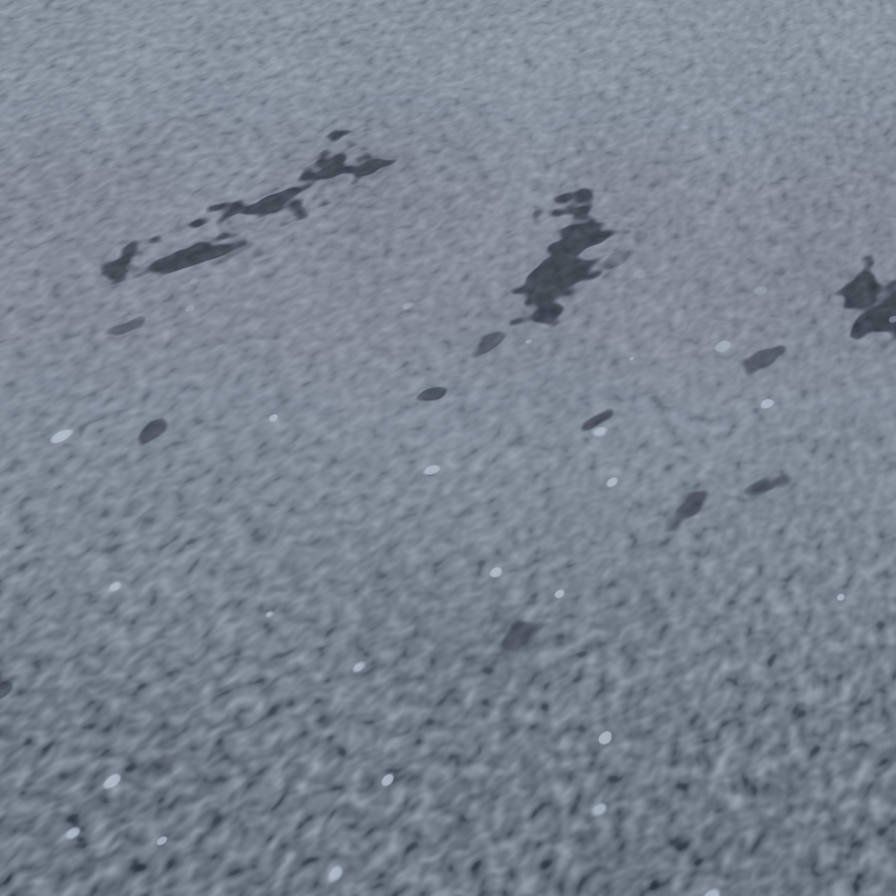
A WebGL 2 fragment shader for this texture:

```glsl
#version 300 es
precision highp float;
// Weathered blue-grey asphalt seen at a slant, with damp stains, dark spots and pale chips.

uniform vec2 u_resolution;
out vec4 fragColor;

const float HORIZON = 2.6;             // height of the vanishing line
const float MID_DEPTH = 2.1;           // depth at which one ground unit is one canvas
const vec2 GRAIN_FREQ = vec2(50.0, 92.0);
const float GRAIN_TILT = 0.45;
const float STEEP_TILT = 1.05;
const float NEAR_CONTRAST = 0.27;
const float FAR_CONTRAST = 0.12;
const float NEAR_SHADE = 0.422;
const float FAR_SHADE = 0.532;
const vec3 BLUE_CAST = vec3(0.0, 0.042, 0.093);
const vec3 WARM_TINT = vec3(0.008, -0.014, -0.012);
const vec3 STAIN_COLOR = vec3(0.245, 0.268, 0.31);
const vec3 CHIP_COLOR = vec3(0.73, 0.78, 0.83);
const float SPOT_CELLS = 11.0;
const float SPOT_CHANCE = 0.24;
const float CHIP_CELLS = 26.0;
const float CHIP_CHANCE = 0.05;

float hash(vec2 p) {
  vec3 q = fract(p.xyx * 0.1031);
  q += dot(q, q.yzx + 33.33);
  return fract((q.x + q.y) * q.z);
}

vec2 hash2(vec2 p) {
  return vec2(hash(p), hash(p + 57.3));
}

vec2 rotate(vec2 p, float angle) {
  float c = cos(angle), s = sin(angle);
  return vec2(c * p.x + s * p.y, c * p.y - s * p.x);
}

float cornerSlope(vec2 cell, vec2 offset) {
  float angle = 6.2832 * hash(cell);
  return dot(vec2(cos(angle), sin(angle)), offset);
}

// Gradient noise, about -0.7 to 0.7
float noise(vec2 p) {
  vec2 i = floor(p), f = fract(p);
  vec2 u = f * f * f * (f * (f * 6.0 - 15.0) + 10.0);
  vec2 e = vec2(1.0, 0.0);
  float low = mix(cornerSlope(i, f), cornerSlope(i + e, f - e), u.x);
  float high = mix(cornerSlope(i + e.yx, f - e.yx), cornerSlope(i + 1.0, f - 1.0), u.x);
  return mix(low, high, u.y);
}

// Slanted grains, steeper towards the right
float grain(vec2 ground, float side) {
  vec2 bend = 0.005 * vec2(noise(ground * 45.0), noise(ground * 45.0 + 19.0));
  vec2 slanted = rotate(ground + bend, GRAIN_TILT) * GRAIN_FREQ;
  vec2 steep = rotate(ground - bend, STEEP_TILT) * GRAIN_FREQ;
  float coarse = noise(slanted) * mix(1.0, 0.7, side) + noise(steep + 31.0) * mix(0.35, 0.75, side);
  return coarse + 0.45 * noise(slanted * 1.9 + 7.0);
}

// Three large stains on a falling line: one long streak, then rounder patches
float stains(vec2 uv, vec2 ground) {
  vec2 slanted = rotate(ground, GRAIN_TILT);
  float ragged = 0.05 * noise(slanted * vec2(13.0, 32.0)) + 0.03 * noise(slanted * vec2(38.0, 70.0));
  float cover = 0.0;
  for (int i = 0; i < 3; i++) {
    float k = float(i);
    vec2 center = vec2(0.27 + 0.36 * k, 0.755 - 0.045 * k);
    vec2 q = rotate(uv - center, GRAIN_TILT + 0.6 * sin(1.9 * k));
    float halfLength = 0.145 / (1.0 + 3.2 * k);
    q.x -= clamp(q.x, -halfLength, halfLength);
    float edge = length(q) - mix(0.011, 0.03, min(k, 1.0)) + ragged;
    cover = max(cover, smoothstep(0.007, -0.009, edge));
  }
  return cover;
}

// Scattered ellipses: x holds dark spots, y holds pale chips
float scatter(vec2 p, float chance, vec2 radius, float seed, float wobble) {
  vec2 home = floor(p);
  float cover = 0.0;
  for (int y = -1; y <= 1; y++) {
    for (int x = -1; x <= 1; x++) {
      vec2 cell = home + vec2(x, y);
      vec2 q = rotate(p - cell - hash2(cell + seed), GRAIN_TILT);
      float size = mix(0.55, 1.15, hash(cell + seed + 11.0));
      float edge = length(q / (radius * size)) - 1.0 + wobble;
      cover = max(cover, step(hash(cell + seed + 23.0), chance) * smoothstep(0.3, -0.35, edge));
    }
  }
  return cover;
}

void main() {
  vec2 uv = gl_FragCoord.xy / u_resolution;
  float depth = MID_DEPTH / (HORIZON - uv.y);
  vec2 ground = vec2((uv.x - 0.5) * depth, MID_DEPTH * depth);

  // Broad light and grain
  float distant = smoothstep(0.0, 0.75, uv.y);
  float mottle = noise(ground * 5.0) + 0.6 * noise(ground * 14.0 + 3.0);
  float relief = grain(ground, smoothstep(0.2, 1.0, uv.x));
  float shade = mix(NEAR_SHADE, FAR_SHADE, distant) + 0.025 * mottle;
  shade += relief * mix(NEAR_CONTRAST, FAR_CONTRAST, smoothstep(0.0, 0.6, uv.y)) * 0.75;
  shade -= 0.07 * smoothstep(0.3, 0.7, -relief) * (1.0 - 0.6 * distant);
  vec3 color = shade + BLUE_CAST;

  // Brownish worn band around the stains
  float band = smoothstep(0.22, 0.03, abs(uv.y - 0.71 + 0.06 * mottle));
  color += band * (WARM_TINT - 0.022);

  // Damp marks and chips
  float wobble = 1.3 * noise(rotate(ground, GRAIN_TILT) * vec2(35.0, 60.0));
  float spotZone = smoothstep(0.05, 0.25, uv.y) * smoothstep(0.85, 0.55, uv.y);
  float spots = scatter(ground * SPOT_CELLS, SPOT_CHANCE, vec2(0.25, 0.11), 5.0, wobble);
  color = mix(color, STAIN_COLOR + 0.06 * relief, 0.72 * spots * spotZone);
  color = mix(color, STAIN_COLOR + 0.07 * relief, 0.9 * stains(uv, ground));
  float chips = scatter(ground * CHIP_CELLS, CHIP_CHANCE, vec2(0.2, 0.13), 71.0, wobble);
  color = mix(color, CHIP_COLOR, 0.75 * chips * smoothstep(0.8, 0.5, uv.y));

  fragColor = vec4(clamp(color, 0.0, 1.0), 1.0);
}
```
